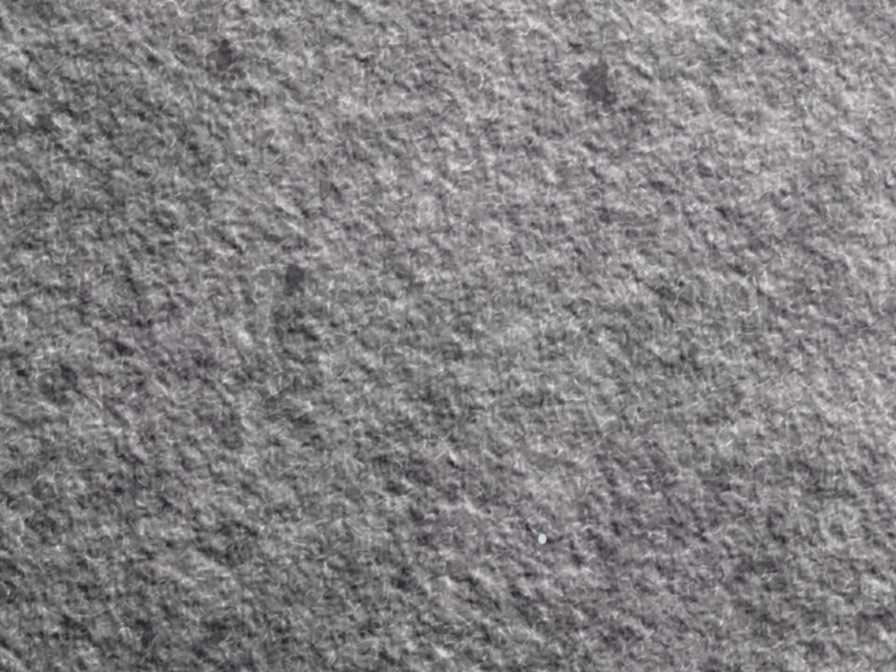
Write a WebGL 2 fragment shader that draws this texture.

```glsl
#version 300 es
precision highp float;
// Worn grey felt: matted short fibres over a lumpy, side-lit pile with a few ragged pits.

uniform vec2 u_resolution;
out vec4 fragColor;

// Integer hash: three random values per lattice cell and seed.
vec3 hash3(vec2 cell, int seed) {
  uvec3 v = uvec3(ivec3(ivec2(cell), seed)) * 1664525u + 1013904223u;
  v.x += v.y * v.z; v.y += v.z * v.x; v.z += v.x * v.y;
  v ^= v >> 16u;
  v.x += v.y * v.z; v.y += v.z * v.x; v.z += v.x * v.y;
  return vec3(v >> 8u) / 16777216.0;
}

float noise(vec2 p, int seed) {
  vec2 i = floor(p), f = fract(p);
  f = f * f * (3.0 - 2.0 * f);
  float low = mix(hash3(i, seed).x, hash3(i + vec2(1, 0), seed).x, f.x);
  float high = mix(hash3(i + vec2(0, 1), seed).x, hash3(i + vec2(1, 1), seed).x, f.x);
  return mix(low, high, f.y);
}

// Axes along and across the faint diagonal ridges.
vec2 ridgeAxes(vec2 p) {
  return vec2(dot(p, vec2(0.85, -0.53)), dot(p, vec2(0.53, 0.85)));
}

float pileHeight(vec2 p) {
  vec2 r = ridgeAxes(p);
  return 0.44 * noise(r * vec2(42, 54), 1)
       + 0.34 * noise(r * vec2(86, 98) + 7.3, 2)
       + 0.22 * noise(p * 180.0, 3);
}

// Short, slightly bent hairs, light and dark, one per cell in each layer.
float fibres(vec2 p) {
  float tone = 0.0;
  for (int layer = 0; layer < 4; layer++) {
    vec2 q = p / 0.016 + float(layer) * vec2(0.37, 0.61);
    vec2 home = floor(q);
    for (int k = 0; k < 9; k++) {
      vec2 cell = home + vec2(k % 3 - 1, k / 3 - 1);
      vec3 place = hash3(cell, 10 + layer);
      vec3 look = hash3(cell, 20 + layer);
      float angle = 6.2832 * place.z;
      vec2 along = vec2(cos(angle), sin(angle));
      vec2 d = (q - cell - place.xy) * 0.016;
      float t = dot(d, along);
      float bend = (look.x - 0.5) * 50.0 * t * t;
      float across = dot(d, vec2(-along.y, along.x)) - bend;
      float beyond = max(abs(t) - mix(0.002, 0.009, look.y), 0.0);
      float cover = 1.0 - smoothstep(0.0, 0.0036, length(vec2(beyond, across)));
      tone += cover * (look.z - 0.42) * 0.2;
    }
  }
  return tone;
}

// Sparse dark hollows with torn rims, gathered in the upper part.
float pits(vec2 p) {
  vec2 cell = floor(p / 0.25);
  vec3 place = hash3(cell, 31);
  vec3 look = hash3(cell, 32);
  vec2 d = p - (cell + 0.25 + 0.5 * place.xy) * 0.25;
  float chance = 0.5 * smoothstep(0.4, 0.8, (cell.y + 0.5) * 0.25);
  float rim = length(d * vec2(1.0, 0.85));
  rim += 0.03 * (noise(p * 60.0, 33) - 0.5) + 0.016 * (noise(p * 130.0, 34) - 0.5);
  float radius = mix(0.013, 0.022, look.x);
  return step(place.z, chance) * (1.0 - smoothstep(radius - 0.007, radius + 0.007, rim));
}

void main() {
  vec2 p = gl_FragCoord.xy / u_resolution.y;
  float side = gl_FragCoord.x / u_resolution.x;

  // Broad light from the upper right, with uneven wear and paler tufts.
  float tone = 0.405 + 0.11 * side + 0.09 * p.y;
  tone += 0.07 * (noise(p * 5.0, 4) - 0.5) + 0.07 * (noise(p * 14.0, 5) - 0.5);
  tone += 0.11 * (noise(p * 33.0, 9) - 0.5);

  // Slope shading and shaded hollows of the pile.
  float height = pileHeight(p);
  tone += 0.48 * (height - pileHeight(p + vec2(0.004, 0.0065)));
  tone += 0.24 * (height - 0.5);
  tone += fibres(p);

  // Creases between ridges, deepest near the bottom.
  float crease = noise(ridgeAxes(p) * vec2(26, 46) + 3.7, 6);
  tone -= 0.1 * (1.0 - smoothstep(0.06, 0.34, crease)) * (1.0 - 0.6 * p.y);

  tone = mix(tone, 0.29 + 0.4 * (tone - 0.5), 0.85 * pits(p));
  tone = clamp(tone, 0.16, 0.84);

  // Nearly neutral grey: mossy on the left, rosy on the right, cool in shadow.
  float hue = noise(p * 4.0 + 2.1, 7) + 0.6 * noise(p * 30.0, 8) + 0.45 * side;
  vec3 tint = mix(vec3(0.0, 0.004, -0.008), vec3(0.010, -0.007, 0.007),
                  smoothstep(0.4, 1.5, hue));
  vec3 colour = tone + tint;
  colour.b += 0.018 * (1.0 - smoothstep(0.2, 0.5, tone));

  // One pale crumb lying on the pile.
  float crumb = length((p - vec2(0.807, 0.198)) * vec2(1.0, 0.8));
  colour = mix(colour, vec3(0.82, 0.85, 0.84), 1.0 - smoothstep(0.004, 0.008, crumb));

  fragColor = vec4(colour, 1.0);
}
```
